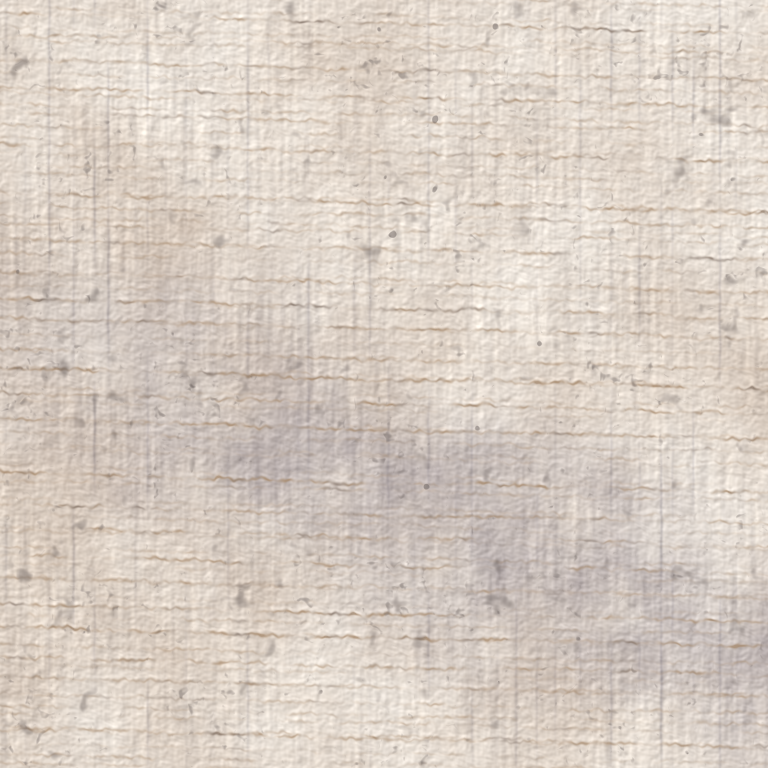
A Shadertoy shader for this texture:

```glsl
const vec3 PAPER = vec3(0.925, 0.895, 0.860);
const vec3 WARM_PAPER = vec3(0.830, 0.770, 0.715);
const vec3 STAIN = vec3(0.675, 0.638, 0.645);
const vec3 CREASE = vec3(0.660, 0.550, 0.440);
const vec3 CREASE_SHADE = vec3(0.500, 0.440, 0.400);
const vec3 SPECK = vec3(0.400, 0.365, 0.355);

float hash(vec2 p) {
    vec3 q = fract(p.xyx * vec3(0.1031, 0.1030, 0.0973));
    q += dot(q, q.yzx + 33.33);
    return fract((q.x + q.y) * q.z);
}

vec2 gradient(vec2 cell) {
    float angle = 6.2832 * hash(cell + 71.0);
    return vec2(cos(angle), sin(angle));
}

// Gradient noise, roughly -0.7 to 0.7
float noise(vec2 p) {
    vec2 i = floor(p), f = p - i;
    vec2 u = f * f * f * (f * (f * 6.0 - 15.0) + 10.0);
    vec2 e = vec2(1.0, 0.0);
    float low = mix(dot(gradient(i), f), dot(gradient(i + e), f - e), u.x);
    float high = mix(dot(gradient(i + e.yx), f - e.yx), dot(gradient(i + 1.0), f - 1.0), u.x);
    return mix(low, high, u.y);
}

float fbm(vec2 p, int octaves) {
    float sum = 0.0, amp = 1.0;
    for (int i = 0; i < octaves; i++) {
        sum += amp * noise(p);
        p = p * 2.03 + 17.7;
        amp *= 0.6;
    }
    return sum;
}

float bell(float d, float width) {
    return exp(-d * d / (width * width));
}

// Paper fibre height, lit from the upper left
float fibreHeight(vec2 p) {
    p += 0.004 * vec2(noise(p * 40.0), noise(p * 40.0 + 50.0));
    return noise(p * vec2(58.0, 75.0)) + 0.75 * noise(p * vec2(115.0, 150.0) + 31.0)
        + 0.45 * noise(p * vec2(190.0, 230.0) + 63.0);
}

float relief(vec2 p, vec2 lightStep) {
    return fibreHeight(p - lightStep) - fibreHeight(p + lightStep);
}

// Fine vertical threads, fading in and out along their length
float threads(vec2 p) {
    float x = p.x + 0.001 * noise(p * vec2(9.0, 30.0));
    float fine = noise(vec2(x * 165.0, p.y * 9.0)) + 0.7 * noise(vec2(x * 105.0, p.y * 22.0));
    float coarse = noise(vec2(x * 52.0 + 9.0, p.y * 4.0));
    return (fine + 0.6 * coarse) * (0.8 + 1.0 * noise(p * 8.0 + 40.0));
}

// Narrow grey warp lines, broken along their length
float warpLines(vec2 p) {
    float x = p.x * 38.0, id = floor(x);
    float centre = mix(0.2, 0.8, hash(vec2(id, 8.0)));
    float d = (x - id - centre) / 38.0 + 0.0015 * noise(vec2(id, p.y * 30.0));
    float breaks = smoothstep(-0.2, 0.35, noise(vec2(id * 5.3, p.y * 6.0)));
    return bell(d, 0.002) * breaks * hash(vec2(id, 27.0));
}

// Ragged horizontal creases: x = line, y = bright rim
vec2 creases(vec2 p, float rows, float seed) {
    float y = (p.y + 0.027 * p.x + 0.004 * noise(p * vec2(3.0, 2.0) + seed)) * rows;
    float row = floor(y);
    float lane = row * 7.31 + seed;
    float centre = mix(0.3, 0.7, hash(vec2(row, seed)));
    float wobble = 0.003 * noise(vec2(p.x * 19.0, lane)) + 0.004 * noise(vec2(p.x * 58.0, lane));
    wobble += 0.0032 * noise(p * vec2(120.0, 70.0) + seed);
    float d = (y - row - centre) / rows + wobble;
    float breaks = smoothstep(-0.4, 0.3, noise(vec2(p.x * 15.0, lane + 3.7)));
    breaks *= 0.8 + 1.2 * noise(vec2(p.x * 75.0, lane + 8.1));
    float strength = mix(0.35, 1.0, hash(vec2(row, seed + 5.0))) * max(breaks, 0.1);
    return strength * vec2(bell(d, 0.0020), bell(d - 0.0045, 0.0026));
}

// Ragged smudges gathered in loose clusters
float smudges(vec2 p, float scale, float threshold) {
    p += 0.006 * vec2(noise(p * 55.0 + 7.0), noise(p * 55.0 + 77.0));
    float cluster = 0.45 * noise(p * 7.0 + scale) + 0.25 * noise(p * 17.0 + scale);
    float shape = noise(p * scale) + 0.6 * noise(p * scale * 2.6 + 11.0);
    return smoothstep(threshold, threshold + 0.55, shape + cluster);
}

// Sparse dots, each kept inside its own cell
float dots(vec2 p, float cells, float density) {
    vec2 q = p * cells, id = floor(q);
    vec2 centre = 0.25 + 0.5 * vec2(hash(id + 3.0), hash(id + 19.0));
    float radius = mix(0.0010, 0.0036, pow(hash(id + 41.0), 3.0));
    float d = length((q - id - centre) / cells) + 0.005 * noise(p * 110.0);
    return step(hash(id + 57.0), density) * (1.0 - smoothstep(radius - 0.001, radius + 0.002, d));
}

// Broad grey band falling towards the right
float stainBand(vec2 p) {
    float d = p.y - 0.57 + 0.42 * p.x + 0.08 * fbm(p * 4.0, 3);
    float fade = mix(0.35, 1.0, smoothstep(0.0, 0.4, p.x));
    return bell(d, 0.13) * fade * (0.85 + 0.7 * fbm(p * 9.0 + 5.0, 4));
}

void mainImage(out vec4 fragColor, in vec2 fragCoord) {
    vec2 p = fragCoord / iResolution.y;

    // Mottled paper and its stain
    float leftWarmth = 0.35 * bell(length(p - vec2(0.05, 0.42)), 0.4);
    float warmth = 0.3 + leftWarmth + 0.6 * fbm(p * 5.0 + 23.0, 5);
    vec3 color = mix(PAPER, WARM_PAPER, clamp(warmth, 0.0, 1.0));
    color = mix(color, STAIN, clamp(0.62 * stainBand(p), 0.0, 0.8));

    // Woven surface
    color += 0.085 * relief(p, vec2(-0.0011, 0.0015));
    color += vec3(0.075, 0.074, 0.068) * threads(p);
    color -= vec3(0.110, 0.105, 0.085) * warpLines(p);

    // Strong and faint creases, darker where dirt gathers
    vec2 fold = creases(p, 30.0, 2.0) + 0.5 * creases(p, 47.0, 13.0);
    float grime = smoothstep(0.0, 0.5, noise(p * vec2(24.0, 16.0) + 90.0));
    color = mix(color, mix(CREASE, CREASE_SHADE, grime), clamp(0.75 * fold.x, 0.0, 0.8));
    color += 0.05 * fold.y;

    // Dirt caught in the fibres
    float dirt = 0.40 * smudges(p, 30.0, 0.38) + 0.42 * smudges(p, 66.0, 0.42);
    dirt += 0.5 * dots(p, 15.0, 0.10);
    color = mix(color, SPECK, clamp(dirt, 0.0, 0.85));

    fragColor = vec4(clamp(color, 0.0, 1.0), 1.0);
}
```
